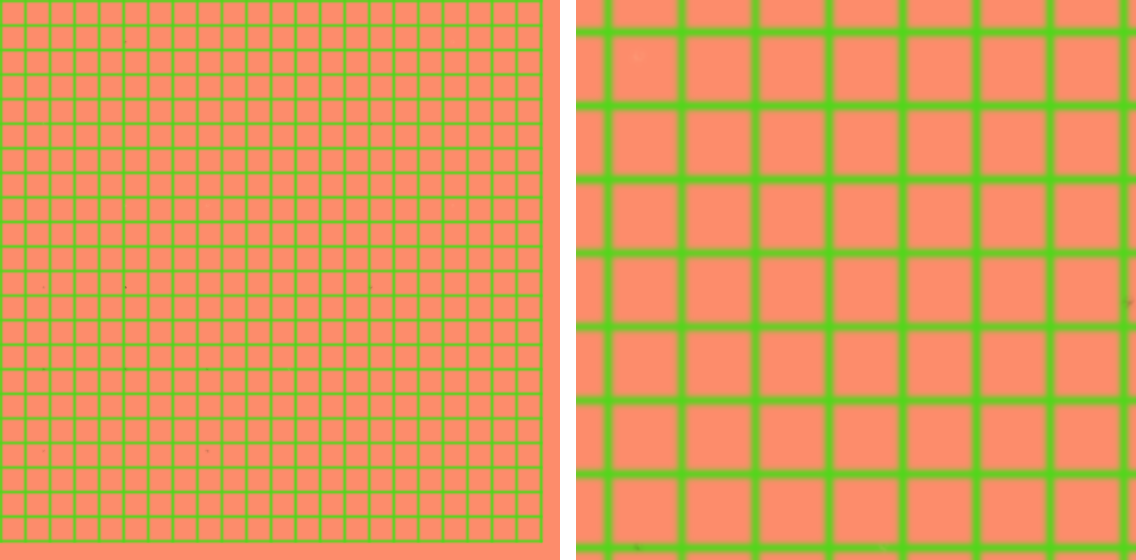
Left: the whole. Right: its middle third, enlarged.
Write a Shadertoy shader that draws this pattern.

```glsl
// Coral sheet ruled with a soft green square grid, 22 cells each way.
// The grid starts at the upper left and leaves plain strips right and below.
// Lines are Gaussian profiles; faint ragged specks sit on a coarser lattice.

const vec3 PAPER = vec3(0.992, 0.549, 0.420);
const vec3 INK = vec3(0.31, 0.845, 0.10);
const vec3 SPECK_DARK = vec3(0.28, 0.20, 0.08);
const vec3 SPECK_LIGHT = vec3(1.0, 0.72, 0.56);

const float CELLS = 22.0;
const float PITCH = 0.04385;         // distance between lines
const float GRID_START = 0.0017;     // first line, from left and top
const float LINE_SIGMA = 0.00225;    // softness of a line
const float LINE_STRENGTH = 0.85;
const float LINE_VARIATION = 0.10;   // change of strength between lines

const float SPECK_PITCH = 0.1461;
const vec2 SPECK_START = vec2(0.078, 0.075);
const float SPECK_COUNT = 6.0;
const float SPECK_RADIUS = 0.0045;
const float SPECK_DENSITY = 0.5;
const float SPECK_STRENGTH = 0.22;
const vec2 DARKEST_SPECK = vec2(1.0, 3.0);

float hash(vec2 p) {
    vec3 q = fract(p.xyx * 0.1031);
    q += dot(q, q.yzx + 33.33);
    return fract((q.x + q.y) * q.z);
}

vec2 gradient(vec2 cell) {
    float angle = 6.28318 * hash(cell);
    return vec2(cos(angle), sin(angle));
}

float gradientNoise(vec2 p) {
    vec2 i = floor(p);
    vec2 f = p - i;
    vec2 u = f * f * f * (f * (f * 6.0 - 15.0) + 10.0);
    vec2 e = vec2(1.0, 0.0);
    float a = dot(gradient(i), f);
    float b = dot(gradient(i + e.xy), f - e.xy);
    float c = dot(gradient(i + e.yx), f - e.yx);
    float d = dot(gradient(i + e.xx), f - e.xx);
    return mix(mix(a, b, u.x), mix(c, d, u.x), u.y);
}

// Ink from the nearest line of one family.
float ruledLine(float x, float family, float pixel) {
    float index = clamp(round((x - GRID_START) / PITCH), 0.0, CELLS);
    float dist = x - GRID_START - index * PITCH;
    float sigma = max(LINE_SIGMA, 0.5 * pixel);
    float variation = LINE_VARIATION * (hash(vec2(index, family)) - 0.5);
    float strength = (LINE_STRENGTH + variation) * LINE_SIGMA / sigma;
    return strength * exp(-0.5 * dist * dist / (sigma * sigma));
}

float gridInk(vec2 p, vec2 pixel) {
    float column = ruledLine(p.x, 3.0, pixel.x);
    float row = ruledLine(p.y, 17.0, pixel.y);
    // Both families stop at the outer lines.
    float end = GRID_START + CELLS * PITCH + LINE_SIGMA;
    vec2 inside = 1.0 - smoothstep(end - pixel, end + pixel, p);
    return 1.0 - (1.0 - column * inside.y) * (1.0 - row * inside.x);
}

// Blend one ragged speck into the colour.
vec3 addSpeck(vec3 color, vec2 p) {
    vec2 id = clamp(round((p - SPECK_START) / SPECK_PITCH), 0.0, SPECK_COUNT - 1.0);
    vec2 q = p - SPECK_START - id * SPECK_PITCH;
    float ragged = 0.65 + 0.9 * gradientNoise(p * 330.0);
    float radius = SPECK_RADIUS * mix(0.7, 1.2, hash(id + 41.0));
    float strength = SPECK_STRENGTH * step(hash(id + 7.0), SPECK_DENSITY);
    vec3 tint = hash(id + 23.0) < 0.3 ? SPECK_LIGHT : SPECK_DARK;
    if (id == DARKEST_SPECK) {
        strength = 1.0;
        radius = 0.55 * SPECK_RADIUS;
        tint = SPECK_DARK;
    }
    float body = exp(-2.0 * dot(q, q) / (radius * radius));
    return mix(color, tint, clamp(strength * ragged * body, 0.0, 1.0));
}

void mainImage(out vec4 fragColor, in vec2 fragCoord) {
    vec2 pixel = 1.0 / iResolution.xy;
    vec2 p = fragCoord * pixel;
    p.y = 1.0 - p.y;                 // measure from the upper left

    vec3 color = mix(PAPER, INK, gridInk(p, pixel));
    color = addSpeck(color, p);
    fragColor = vec4(color, 1.0);
}
```
